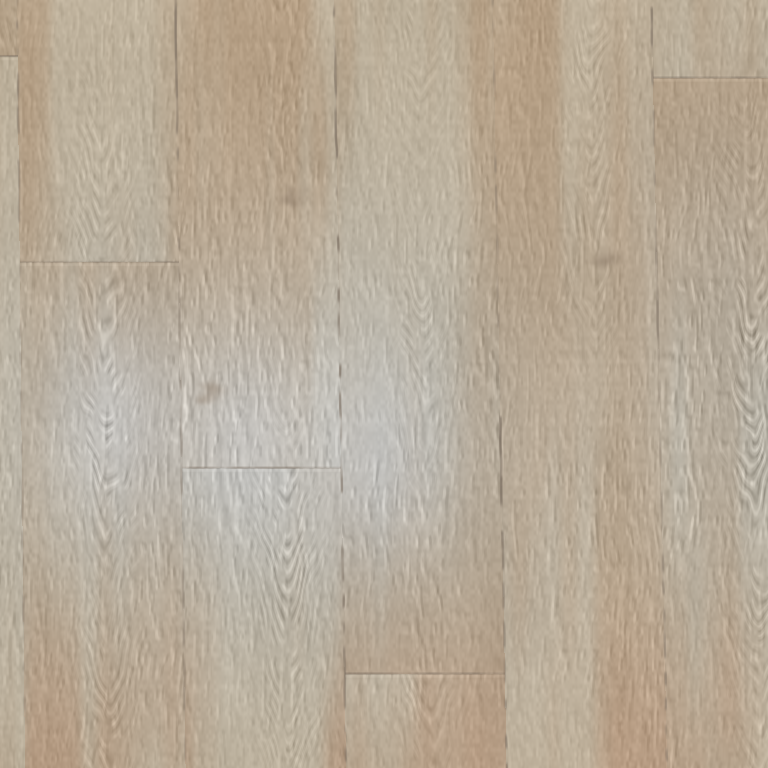
Give the GLSL for this texture, as a three.js fragment shader.

```glsl
// Pale oak plank floor: five slightly converging lanes with staggered end joints.
// Layered noise gives the warm streaks and pores, V-shaped rings give the figure,
// and soft glows lay a cool window sheen over the middle.
varying vec2 vUv;

const vec3 SAND = vec3(0.745, 0.695, 0.61);
const vec3 TAN = vec3(0.70, 0.61, 0.505);
const vec3 PEACH = vec3(0.715, 0.59, 0.49);
const vec3 ASH = vec3(0.72, 0.71, 0.675);
const vec3 GLARE = vec3(0.80, 0.805, 0.81);
const vec3 KNOT = vec3(0.53, 0.46, 0.39);
const vec3 SEAM = vec3(0.48, 0.43, 0.38);

float hash(vec2 p) {
  return fract(sin(dot(p, vec2(127.1, 311.7))) * 43758.5453);
}

float noise(vec2 p) {
  vec2 i = floor(p);
  vec2 f = fract(p);
  f = f * f * (3.0 - 2.0 * f);
  float low = mix(hash(i), hash(i + vec2(1.0, 0.0)), f.x);
  float high = mix(hash(i + vec2(0.0, 1.0)), hash(i + vec2(1.0, 1.0)), f.x);
  return mix(low, high, f.y);
}

// Soft elliptical spot
float glow(vec2 p, vec2 centre, vec2 radius) {
  vec2 d = (p - centre) / radius;
  return exp(-dot(d, d));
}

// Anti-aliased line from its distance
float line(float dist, float width) {
  return 1.0 - smoothstep(0.2 * width, width, dist);
}

// Long blurred bands of warm colour along the board
float streaks(vec2 p, float seed) {
  float broad = noise(p * vec2(13.0, 1.6) + seed * 7.3);
  float narrow = noise(p * vec2(46.0, 4.0) + seed * 3.7);
  return smoothstep(0.2, 0.75, 0.7 * broad + 0.3 * narrow);
}

// Short vertical pores with a lit edge, centred on zero
float pores(vec2 p, vec2 scale, float seed) {
  float drift = 0.012 * noise(p * vec2(18.0, 12.0) + seed);
  vec2 q = (p + vec2(drift, 0.0)) * scale + seed * 5.1;
  float groove = smoothstep(0.5, 0.95, noise(q));
  float lip = smoothstep(0.5, 0.95, noise(q + vec2(0.9, 0.2)));
  return lip - groove;
}

// Nested V rings around a board axis, centred on zero
float figure(vec2 p, float offset, float seed) {
  float warp = 0.07 * noise(p * vec2(24.0, 8.0) + seed)
             + 0.022 * noise(p * vec2(75.0, 26.0) + seed);
  float ring = p.y - 2.8 * sqrt(offset * offset + 0.00003) + warp;
  float wave = sin(ring * 235.0);
  float broken = smoothstep(0.25, 0.7, noise(p * vec2(120.0, 40.0) + seed));
  return wave * abs(wave) * broken;
}

void main() {
  vec2 p = vUv;

  // Board layout: lanes narrow toward the top, joints step down per lane
  float pitch = 0.209 - 0.0025 * p.y;
  float lane = (p.x - 0.0326 + 0.0105 * p.y) / pitch;
  float id = floor(lane);
  float across = fract(lane);
  float joint = mod(0.659 - 0.268 * id, 1.312);
  float board = id * 2.0 + step(joint, p.y) + 11.0;
  float tone = hash(vec2(board, 4.0)) - 0.5;

  // Base colour, warmer toward the top and bottom edges
  float warmth = clamp(streaks(p, board) + 0.2 * tone, 0.0, 1.0);
  vec3 wood = mix(SAND, TAN, warmth);
  float low = 1.0 - smoothstep(0.0, 0.3, p.y);
  wood = mix(wood, PEACH, 0.6 * low * warmth);

  // Cool sheen, brightest in three neighbouring patches
  float sheen = glow(p, vec2(0.36, 0.42), vec2(0.46, 0.31));
  sheen = max(sheen, 0.9 * glow(p, vec2(0.95, 0.50), vec2(0.17, 0.36)));
  wood = mix(wood, ASH, sheen * (1.0 - 0.3 * warmth));
  for (int i = 0; i < 3; i++) {
    float k = float(i);
    float patchGlow = glow(p, vec2(0.15 + 0.17 * k, 0.45 - 0.025 * k), vec2(0.09, 0.13));
    wood = mix(wood, GLARE, 0.62 * patchGlow);
  }

  // Relief: fine and coarse pores, then rings near each board's axis
  float axis = 0.5 + 0.3 * hash(vec2(id, 9.0));
  float offset = (across - axis) * pitch;
  float band = exp(-pow(offset / 0.038, 2.0));
  float along = smoothstep(0.3, 0.7, noise(vec2(board * 3.1, p.y * 4.0)));
  float relief = 0.035 + 0.035 * sheen;
  float rough = mix(0.5, 1.3, noise(p * vec2(16.0, 6.0) + board));
  wood += relief * rough * pores(p, vec2(270.0, 62.0), board);
  wood += 0.6 * relief * rough * pores(p, vec2(165.0, 30.0), board + 3.0);
  wood += 0.10 * band * mix(0.2, 1.0, along) * (0.35 + 0.65 * sheen) * figure(p, offset, board);
  wood += 0.045 * (noise(p * vec2(300.0, 170.0)) - 0.5);
  wood += 0.03 * (noise(p * vec2(20.0, 10.0)) - 0.5) + 0.015 * tone;

  // Small scattered knots
  for (int i = 0; i < 3; i++) {
    float k = float(i);
    vec2 centre = vec2(0.273 + k * (0.1465 * k - 0.0355), 0.49 + k * (0.4265 - 0.1705 * k));
    vec2 bent = p + 0.02 * (noise(p * 65.0) - 0.5);
    wood = mix(wood, KNOT, 0.45 * glow(bent, centre, vec2(0.015, 0.010)));
  }

  // Faint seams and end joints, worn into broken dashes
  float edge = floor(lane + 0.5);
  float seamWear = smoothstep(0.3, 0.8, noise(vec2(edge * 5.3, p.y * 60.0)));
  float seamFade = mix(0.25, 0.75, noise(vec2(edge * 8.7, p.y * 5.0)));
  float wander = 0.0012 * (noise(vec2(edge, p.y * 40.0)) - 0.5);
  float seamDist = abs((lane - edge) * pitch + wander);
  wood = mix(wood, SEAM, seamFade * seamWear * line(seamDist, 0.0026));
  float jointWear = mix(0.1, 0.5, noise(vec2(p.x * 55.0, id)));
  wood = mix(wood, SEAM, jointWear * line(abs(p.y - joint), 0.0024));
  wood += 0.03 * line(abs(p.y - joint + 0.0035), 0.003);

  gl_FragColor = vec4(clamp(wood, 0.0, 1.0), 1.0);
}
```
